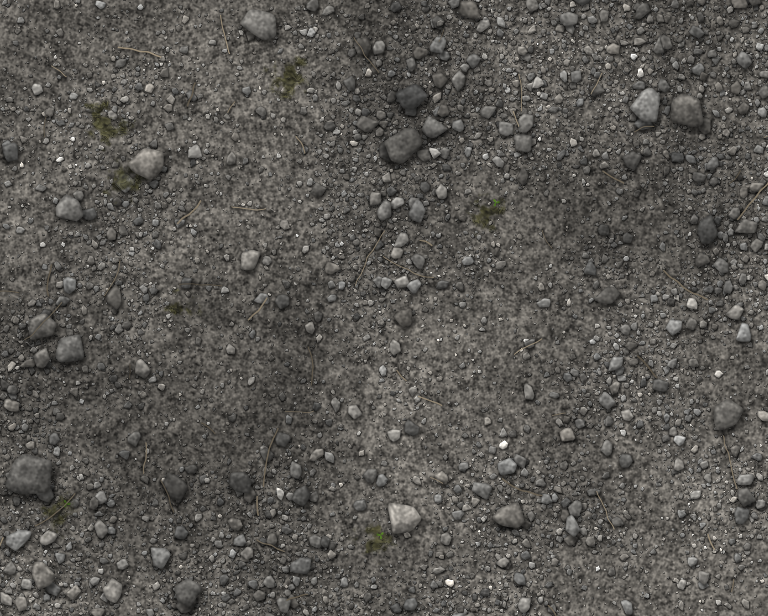
Give the GLSL for this texture, as a WebGL 2 fragment shader.

```glsl
#version 300 es
precision highp float;
// Dark gravelly soil with scattered stones, dry straw, moss clumps and small leaves.

uniform vec2 u_resolution;
out vec4 fragColor;

const vec3 SOIL_TINT = vec3(1.035, 1.0, 0.945);
const vec3 COOL_TINT = vec3(1.0, 1.0, 0.985);
const vec3 STRAW = vec3(0.55, 0.50, 0.42);
const vec3 MOSS = vec3(0.25, 0.245, 0.15);
const vec3 LEAF = vec3(0.30, 0.43, 0.15);
const float SOIL_LEVEL = 0.332;
const float BROAD = 0.22;                    // tone change of the ground
const float CRUMBS = 0.20;
const float GRAIN = 0.40;
const float SMALLEST_CELL = 0.0085;
const float CELL_GROWTH = 1.6;
const int STONE_LAYERS = 6;
const vec2 STONE_RADIUS = vec2(0.15, 0.43);  // least and most, in cells
const vec2 LIGHT = vec2(-0.35, 0.94);
const float SHADOW_LEVEL = 0.45;
const float STRAW_CELL = 0.12;
const int CLUMPS = 7;
const float TAU = 6.28319;

float hash(vec2 p) {
  return fract(sin(dot(p, vec2(127.1, 311.7))) * 43758.5453);
}

vec2 hash2(vec2 p) {
  return vec2(hash(p), hash(p + 57.3));
}

mat2 rotation(float a) {
  return mat2(cos(a), -sin(a), sin(a), cos(a));
}

float noise(vec2 p) {
  vec2 i = floor(p), f = fract(p);
  f = f * f * (3.0 - 2.0 * f);
  return mix(mix(hash(i), hash(i + vec2(1, 0)), f.x),
             mix(hash(i + vec2(0, 1)), hash(i + 1.0), f.x), f.y);
}

float fbm(vec2 p) {
  float sum = 0.0, amp = 0.5;
  for (int i = 0; i < 4; i++) {
    sum += amp * noise(p);
    p = rotation(0.65) * p * 2.07 + 11.3;
    amp *= 0.5;
  }
  return sum / 0.9375;
}

// Irregular polygon. x: 0 at the centre, 1 on the outline; yz: outward facet direction
vec3 stoneShape(vec2 q, vec2 key) {
  mat2 turn = rotation(TAU * hash(key + 1.3));
  q = turn * q;
  q.y *= mix(1.0, 1.5, hash(key + 2.9));
  float sum = 1e-9;
  vec2 facet = vec2(0.0);
  for (int k = 0; k < 6; k++) {
    vec2 r = hash2(key + 5.1 * float(k + 1));
    float a = TAU * (float(k) + 0.75 * r.x) / 6.0;
    vec2 dir = vec2(cos(a), sin(a));
    float w = pow(max(dot(q, dir), 0.0) / mix(0.65, 1.05, r.y), 11.0);
    sum += w;
    facet += w * dir;
  }
  return vec3(pow(sum, 1.0 / 11.0), facet / sum * turn);
}

void paintStones(inout vec3 col, vec2 p, float cell, float density, float px) {
  vec2 wobble = 0.12 * (vec2(noise(p * 2.2 / cell), noise(p * 2.2 / cell + 40.0)) - 0.5);
  for (int n = 0; n < 9; n++) {
    vec2 id = floor(p / cell) + vec2(n % 3, n / 3) - 1.0;
    vec2 key = id + floor(cell * 9130.0);
    vec2 centre = (id + 0.5 + 0.7 * (hash2(key + 3.7) - 0.5)) * cell;
    float cluster = smoothstep(0.35, 0.68, fbm(centre * 5.0 + 2.0));
    if (hash(key) > density * (0.3 + 1.5 * cluster)) continue;
    float size = hash(key + 9.1);
    float r = cell * mix(STONE_RADIUS.x, STONE_RADIUS.y, size * size);
    vec2 q = (p - centre) / r;
    if (dot(q, q) > 5.0) continue;
    q += wobble;

    // Contact shadow, then the lit body
    float shade = stoneShape(q + 0.2 * LIGHT, key).x;
    col *= mix(SHADOW_LEVEL, 1.0, smoothstep(0.8, 1.5, shade));
    vec3 shape = stoneShape(q, key);
    float f = shape.x;
    float level = mix(0.28, 0.47, hash(key + 4.4));
    level += 0.24 * smoothstep(0.86, 1.0, hash(key + 6.6));
    level *= 0.57 + 0.4 * noise(rotation(0.5) * p * 250.0) + 0.5 * fbm(p * 55.0 + key);
    level *= 1.0 + 0.3 * dot(shape.yz, LIGHT) * smoothstep(0.3, 0.75, f);
    level *= 1.05 - 0.25 * smoothstep(0.75, 1.0, f);
    vec3 stone = level * mix(SOIL_TINT, COOL_TINT, hash(key + 8.2));
    float edge = 0.04 + px / r;
    col = mix(col, stone, 1.0 - smoothstep(1.0 - 0.6 * edge, 1.0 + 0.5 * edge, f));
  }
}

// Thin, slightly bent stalks
void paintStraw(inout vec3 col, vec2 p, float px) {
  for (int n = 0; n < 9; n++) {
    vec2 id = floor(p / STRAW_CELL) + vec2(n % 3, n / 3) - 1.0;
    if (hash(id + 71.0) > 0.6) continue;
    vec2 q = p - (id + hash2(id + 31.0)) * STRAW_CELL;
    q = rotation(TAU * hash(id + 13.0)) * q;
    float span = mix(0.01, 0.055, pow(hash(id + 17.0), 2.0));
    q.y += (hash(id + 19.0) - 0.5) * 0.25 * q.x * q.x / span;
    q.y += 0.003 * (noise(vec2(q.x * 70.0, id.x + 7.0 * id.y)) - 0.5);
    float width = mix(0.0004, 0.0013, hash(id + 23.0));
    vec2 away = vec2(max(abs(q.x) - span, 0.0), q.y);
    col *= 1.0 - 0.3 * (1.0 - smoothstep(width, 0.005, length(away + vec2(0, 0.0012))));
    float cover = 1.0 - smoothstep(width - 0.5 * px, width + 0.7 * px, length(away));
    col = mix(col, STRAW * mix(0.6, 1.1, hash(id + 29.0)), 0.85 * cover);
  }
}

// Ragged moss, some with a sprig of leaves
void paintClumps(inout vec3 col, vec2 p, vec2 extent, float px) {
  for (int i = 0; i < CLUMPS; i++) {
    vec2 key = vec2(float(i) * 3.1 + 4.0, 8.0);
    vec2 q = p - hash2(key) * extent;
    float r = mix(0.022, 0.042, hash(key + 2.0));
    float d = length(q) / r + 2.4 * (fbm(p * 70.0) - 0.5);
    float fibre = 0.3 + 1.1 * noise(rotation(float(i) + 9.0 * fbm(p * 25.0)) * q * vec2(300.0, 130.0));
    col = mix(col, MOSS * fibre, 0.75 * (1.0 - smoothstep(0.2, 1.0, d)));
    if (i % 2 == 1) continue;
    vec2 s = q - 0.5 * r;
    float petal = 0.0065 * (0.55 + 0.45 * cos(3.0 * atan(s.y, s.x) + float(i)));
    float cover = 1.0 - smoothstep(petal - px, petal + px, length(s));
    col = mix(col, LEAF * (0.7 + 0.5 * noise(p * 190.0)), cover);
  }
}

void main() {
  vec2 p = gl_FragCoord.xy / u_resolution.y;
  float px = 1.0 / u_resolution.y;

  // Soil: broad tone, crumbs and fine grain
  float level = SOIL_LEVEL + CRUMBS * (fbm(p * 48.0) - 0.5);
  level += GRAIN * (0.5 * noise(rotation(0.6) * p * 190.0) + 0.5 * noise(rotation(1.1) * p * 340.0) - 0.5);
  vec3 col = level * SOIL_TINT;

  float cell = SMALLEST_CELL;
  for (int i = 0; i < STONE_LAYERS; i++) {
    paintStones(col, p, cell, mix(0.68, 0.26, float(i) / float(STONE_LAYERS - 1)), px);
    if (i == STONE_LAYERS - 2) paintClumps(col, p, vec2(u_resolution.x * px, 1.0), px);
    cell *= CELL_GROWTH;
  }
  paintStraw(col, p, px);
  col *= 1.04 + BROAD / SOIL_LEVEL * (fbm(p * 4.5 + 7.0) - 0.5);
  fragColor = vec4(clamp(col, 0.0, 1.0), 1.0);
}
```
